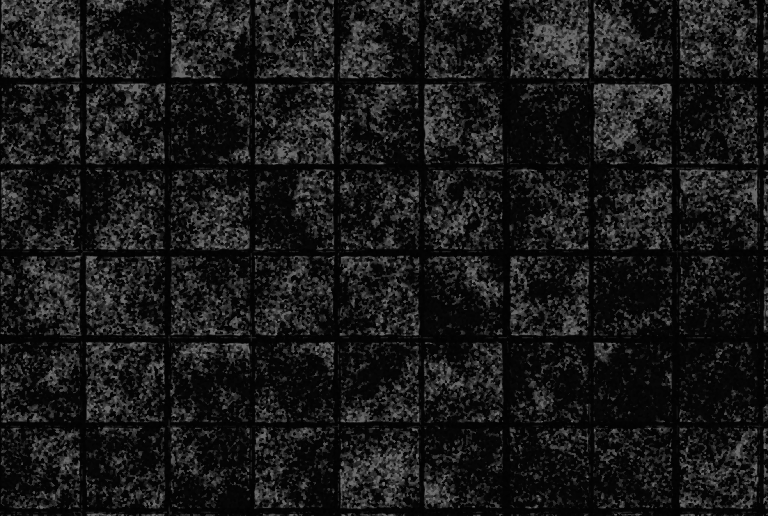
Write a WebGL 2 fragment shader that draws this texture.

```glsl
#version 300 es
precision highp float;

uniform vec2 u_resolution;
out vec4 outColor;

// Layout, in canvas heights
const vec2 PITCH = vec2(0.1641, 0.1667);
const vec2 ORIGIN = vec2(-0.003, 0.0097);
const vec2 GROUT_HALF = vec2(0.0040, 0.0070);  // thinnest, thickest joint
const float EDGE_WOBBLE = 0.0035;
const float RIM_WIDTH = 0.0022;
const float RIDGE_OFFSET = 0.0025;
const float RIDGE_WIDTH = 0.0014;

// Cells per canvas height
const float FINE_GRAIN = 225.0;
const float COARSE_GRAIN = 120.0;
const float WEAR_SCALE = 32.0;

// Tones
const float MID_TONE = 0.068;
const float CONTRAST = 0.155;
const float BLACK = 0.012;
const float BRIGHTEST = 0.42;
const float TILE_VARIATION = 0.75;
const float RIM_GAIN = 0.8;
const float RIDGE_GAIN = 0.13;
const float HEIGHT_FADE = 0.45;

vec2 hash2(vec2 p) {
    vec3 q = fract(p.xyx * vec3(0.1031, 0.1030, 0.0973));
    q += dot(q, q.yzx + 33.33);
    return fract((q.xx + q.yz) * q.zy);
}

// Soft cellular noise: random cell values blended by distance, centred on 0
float cellular(vec2 p, float sharpness) {
    vec2 cell = floor(p);
    vec2 f = p - cell;
    float total = 0.0;
    float weights = 0.0;
    for (int y = -1; y <= 1; y++) {
        for (int x = -1; x <= 1; x++) {
            vec2 offset = vec2(x, y);
            vec2 site = hash2(cell + offset);
            vec2 d = offset + site - f;
            float w = exp(-sharpness * dot(d, d));
            total += w * hash2(cell + offset + 71.7).x;
            weights += w;
        }
    }
    return total / weights - 0.5;
}

// Cloudy stains from three sizes of cell
float stains(vec2 p) {
    float sum = 0.0;
    float scale = 9.0;
    float gain = 1.7;
    for (int i = 0; i < 3; i++) {
        sum += gain * cellular(p * scale + float(i) * 19.3, 5.0);
        scale *= 2.4;
        gain *= 0.9;
    }
    return sum;
}

float band(float d, float width) {
    return exp(-d * d / (width * width));
}

void main() {
    vec2 p = gl_FragCoord.xy / u_resolution.y;
    float pixel = 1.0 / u_resolution.y;

    // Tile grid with a joint width of its own for each line
    vec2 grid = (p - ORIGIN) / PITCH;
    vec2 tile = floor(grid);
    vec2 line = floor(grid + 0.5);
    vec2 fromLine = (grid - line) * PITCH;
    vec2 lineRandom = vec2(hash2(vec2(line.x + 40.0, 3.0)).x,
                           hash2(vec2(line.y + 40.0, 8.0)).x);
    vec2 inset = abs(fromLine) - mix(GROUT_HALF.xx, GROUT_HALF.yy, lineRandom);
    float wear = cellular(p * WEAR_SCALE + 50.0, 5.0);
    float edge = min(inset.x, inset.y)
               + EDGE_WOBBLE * cellular(p * 75.0 + 9.0, 5.0);
    float inside = smoothstep(-0.7 * pixel, 0.0012 + 0.7 * pixel, edge);

    // Gritty surface, stained differently on each tile
    vec2 tileRandom = hash2(tile + 20.0);
    float fine = cellular(p * FINE_GRAIN, 9.0);
    float coarse = cellular(p * COARSE_GRAIN + 31.0, 7.0);
    float surface = 2.9 * fine + 1.5 * coarse + stains(p + 17.0 * tileRandom);
    surface += TILE_VARIATION * (tileRandom.x - 0.5);
    surface += HEIGHT_FADE * (p.y - 0.5);

    // Worn rim, broken along its length
    float worn = smoothstep(-0.12, 0.22, wear);
    surface += RIM_GAIN * worn * band(edge - RIM_WIDTH, RIM_WIDTH);

    // Thin crumbling ridge inside the joints
    vec2 side = fromLine - RIDGE_OFFSET * sign(lineRandom - 0.5);
    float ridge = max(band(side.x, RIDGE_WIDTH), band(side.y, RIDGE_WIDTH));
    ridge *= worn * smoothstep(-0.25, 0.4, coarse + fine);

    float floorTone = BLACK + 0.02 * (fine + 0.5);
    float tileTone = clamp(MID_TONE + CONTRAST * surface, floorTone, BRIGHTEST);
    float groutTone = 0.6 * floorTone + RIDGE_GAIN * ridge;
    outColor = vec4(vec3(mix(groutTone, tileTone, inside)), 1.0);
}
```
